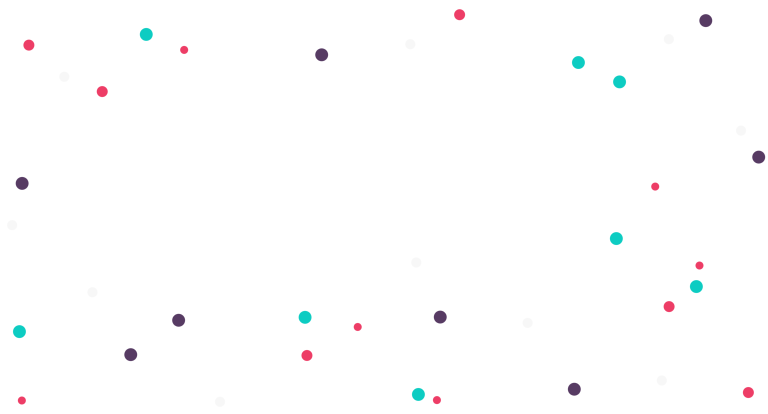
This pattern is drawn by a Shadertoy shader. Its source:

```glsl
// Sparse teal, plum, pink and pale dots scattered around an open white middle.

const vec3 PAPER = vec3(1.0);
const vec3 TEAL  = vec3(0.05, 0.80, 0.76);
const vec3 PLUM  = vec3(0.34, 0.23, 0.39);
const vec3 PINK  = vec3(0.93, 0.24, 0.40);
const vec3 PALE  = vec3(0.97);

// Radii in canvas heights
const float BIG_RADIUS   = 0.0155;
const float MID_RADIUS   = 0.0132;
const float SMALL_RADIUS = 0.0096;
const float PALE_RADIUS  = 0.0122;

// Cumulative shares of the dot kinds; pale dots take the rest
const float TEAL_SHARE       = 0.21;
const float PLUM_SHARE       = 0.42;
const float PINK_SHARE       = 0.58;
const float SMALL_PINK_SHARE = 0.71;

const vec2  GRID          = vec2(9.0, 6.0);    // one dot per cell
const vec2  CLEAR_CENTER  = vec2(0.45, 0.57);  // open middle, in canvas fractions
const vec2  CLEAR_HALF    = vec2(0.31, 0.23);
const vec2  STRAY_DOT     = vec2(0.542, 0.366); // pale dot on the rim of the middle
const float GOLDEN        = 0.618034;

vec2 hash2(vec2 p) {
    vec3 q = fract(vec3(p.xyx) * vec3(0.1031, 0.1030, 0.0973));
    q += dot(q, q.yzx + 33.33);
    return fract((q.xx + q.yz) * q.zy);
}

// Antialiased coverage of a disc
float disc(vec2 p, float radius) {
    float pixel = 1.0 / iResolution.y;
    return 1.0 - smoothstep(-0.7 * pixel, 0.7 * pixel, length(p) - radius);
}

// Colour in rgb, radius in a; the golden ratio spreads the kinds evenly
vec4 dotKind(vec2 cell) {
    float pick = fract((cell.x + cell.y * GRID.x + 1.0) * GOLDEN);
    if (pick < TEAL_SHARE)       return vec4(TEAL, BIG_RADIUS);
    if (pick < PLUM_SHARE)       return vec4(PLUM, BIG_RADIUS);
    if (pick < PINK_SHARE)       return vec4(PINK, MID_RADIUS);
    if (pick < SMALL_PINK_SHARE) return vec4(PINK, SMALL_RADIUS);
    return vec4(PALE, PALE_RADIUS);
}

// True when a cell lies in the rounded open middle
bool isCleared(vec2 cell) {
    vec2 d = abs((cell + 0.5) / GRID - CLEAR_CENTER) / CLEAR_HALF;
    return dot(d * d, d * d) < 1.0;
}

void mainImage(out vec4 fragColor, in vec2 fragCoord) {
    vec2 canvas = vec2(iResolution.x / iResolution.y, 1.0);
    vec2 p = fragCoord / iResolution.y;
    vec2 cellSize = canvas / GRID;
    vec2 cell = floor(p / cellSize);

    vec3 color = mix(PAPER, PALE, disc(p - STRAY_DOT * canvas, PALE_RADIUS));

    // Jittered dot, kept whole inside its cell
    if (!isCleared(cell)) {
        vec4 kind = dotKind(cell);
        vec2 room = cellSize - 2.0 * BIG_RADIUS;
        vec2 center = cell * cellSize + BIG_RADIUS + hash2(cell + 7.0) * room;
        color = mix(color, kind.rgb, disc(p - center, kind.a));
    }

    fragColor = vec4(color, 1.0);
}
```
